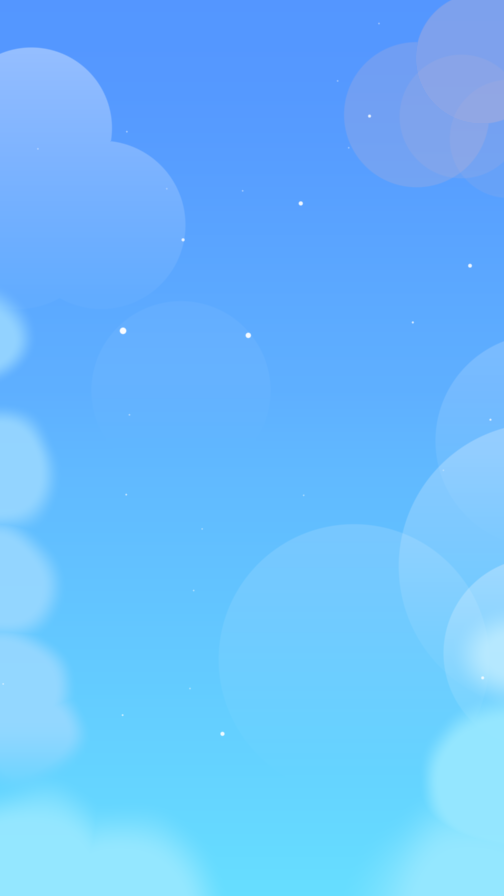
Write a Shadertoy shader that draws this background.

```glsl
const float ASPECT = 0.5625;
const vec3 SKY_TOP = vec3(0.33, 0.59, 1.0);
const vec3 SKY_MIDDLE = vec3(0.375, 0.70, 1.0);
const vec3 SKY_BOTTOM = vec3(0.40, 0.87, 1.0);
const vec3 CLOUD_WHITE = vec3(0.97, 0.98, 1.0);
const vec3 DUSK = vec3(0.78, 0.70, 0.80);
const vec3 MIST = vec3(0.61, 0.85, 1.0);
const vec3 FOAM = vec3(0.60, 0.91, 1.0);
const vec3 BRIGHT_FOAM = vec3(0.76, 0.93, 1.0);
const float SOFT_EDGE = 0.014;
const float WISP_SCALE = 16.0;
const float WISP_AMOUNT = 0.018;
const int STAR_COUNT = 26;
const float STAR_MIN = 0.0008;
const float STAR_MAX = 0.0045;

float hash(vec2 p) {
    vec3 q = fract(vec3(p.xyx) * 0.1031);
    q += dot(q, q.yzx + 33.33);
    return fract((q.x + q.y) * q.z);
}

float noise(vec2 p) {
    vec2 cell = floor(p), f = fract(p);
    f = f * f * (3.0 - 2.0 * f);
    return mix(mix(hash(cell), hash(cell + vec2(1, 0)), f.x),
               mix(hash(cell + vec2(0, 1)), hash(cell + vec2(1, 1)), f.x), f.y);
}

float disc(vec2 p, vec2 center, float radius, float blur) {
    return 1.0 - smoothstep(-blur, blur, length(p - center) - radius);
}

// Opacity that falls from the top of a cloud to its base
float fade(float y, float base, float top, float low, float high) {
    return mix(low, high, clamp((y - base) / (top - base), 0.0, 1.0));
}

vec3 sky(float y) {
    vec3 lower = mix(SKY_BOTTOM, SKY_MIDDLE, clamp(y / 0.56, 0.0, 1.0));
    return mix(lower, SKY_TOP, smoothstep(0.45, 1.0, y));
}

vec3 crispClouds(vec3 color, vec2 p, float aa) {
    // Upper left
    color = mix(color, CLOUD_WHITE, 0.05 * disc(p, vec2(0.202, 0.564), 0.100, aa)
                * smoothstep(0.49, 0.60, p.y));
    float left = max(disc(p, vec2(0.035, 0.857), 0.090, aa),
                     disc(p, vec2(0.113, 0.749), 0.094, aa));
    left = max(left, disc(p, vec2(0.020, 0.750), 0.095, aa));
    color = mix(color, CLOUD_WHITE, left * fade(p.y, 0.66, 0.95, 0.03, 0.40));

    // Upper right, tinted by dusk
    float dusk = max(disc(p, vec2(0.465, 0.872), 0.081, aa) * 0.24,
                     disc(p, vec2(0.537, 0.935), 0.073, aa) * 0.36);
    color = mix(color, DUSK, dusk);
    color = mix(color, DUSK, 0.15 * disc(p, vec2(0.515, 0.870), 0.069, aa));
    color = mix(color, DUSK, 0.13 * disc(p, vec2(0.568, 0.845), 0.066, aa));

    // Lower right, back to front
    color = mix(color, CLOUD_WHITE, disc(p, vec2(0.395, 0.264), 0.151, aa)
                * fade(p.y, 0.13, 0.415, 0.0, 0.15));
    color = mix(color, CLOUD_WHITE, disc(p, vec2(0.605, 0.368), 0.160, aa)
                * fade(p.y, 0.21, 0.50, 0.0, 0.27));
    color = mix(color, CLOUD_WHITE, disc(p, vec2(0.605, 0.508), 0.119, aa)
                * fade(p.y, 0.39, 0.63, 0.0, 0.20));
    return mix(color, CLOUD_WHITE, disc(p, vec2(0.602, 0.271), 0.107, aa)
                * fade(p.y, 0.17, 0.37, 0.05, 0.30));
}

vec3 softClouds(vec3 color, vec2 p) {
    vec2 warp = vec2(noise(p * WISP_SCALE), noise(p * WISP_SCALE + 31.0)) - 0.5;
    vec2 q = p + WISP_AMOUNT * warp;

    // Mist column on the left
    float mist = disc(q, vec2(-0.020, 0.622), 0.043, SOFT_EDGE);
    mist = max(mist, disc(q, vec2(0.000, 0.473), 0.062, SOFT_EDGE));
    mist = max(mist, disc(q, vec2(0.000, 0.350), 0.060, SOFT_EDGE));
    mist = max(mist, disc(q, vec2(0.000, 0.225), 0.068, SOFT_EDGE));
    mist = max(mist, disc(q, vec2(0.036, 0.175), 0.049, SOFT_EDGE));
    color = mix(color, MIST, mist * 0.85 * smoothstep(0.10, 0.20, p.y));

    // Foam along the bottom and right
    float foam = disc(q, vec2(0.040, 0.005), 0.102, 2.0 * SOFT_EDGE);
    foam = max(foam, disc(q, vec2(0.135, -0.015), 0.098, 2.0 * SOFT_EDGE));
    foam = max(foam, disc(q, vec2(0.530, -0.020), 0.105, 3.0 * SOFT_EDGE));
    foam = max(foam, disc(q, vec2(0.565, 0.125), 0.085, SOFT_EDGE));
    color = mix(color, FOAM, foam * 0.9);
    float bright = disc(q, vec2(0.568, 0.265), 0.040, 1.5 * SOFT_EDGE);
    return mix(color, BRIGHT_FOAM, bright * 0.8);
}

float stars(vec2 p, float aa) {
    float light = 0.0;
    for (int i = 0; i < STAR_COUNT; i++) {
        float id = float(i) + 1.0;
        vec2 center = vec2(ASPECT * hash(vec2(id, 3.7)), mix(0.18, 0.98, hash(vec2(id, 9.2))));
        float size = hash(vec2(id, 17.4));
        float radius = mix(STAR_MIN, STAR_MAX, pow(size, 6.0));
        light = max(light, disc(p, center, radius, aa) * mix(0.3, 1.0, size));
    }
    return light;
}

void mainImage(out vec4 fragColor, in vec2 fragCoord) {
    vec2 p = fragCoord / iResolution.xy * vec2(ASPECT, 1.0);
    float aa = 1.0 / iResolution.y;
    vec3 color = crispClouds(sky(p.y), p, aa);
    color = softClouds(color, p);
    color = mix(color, vec3(1.0), stars(p, aa));
    fragColor = vec4(color, 1.0);
}
```
